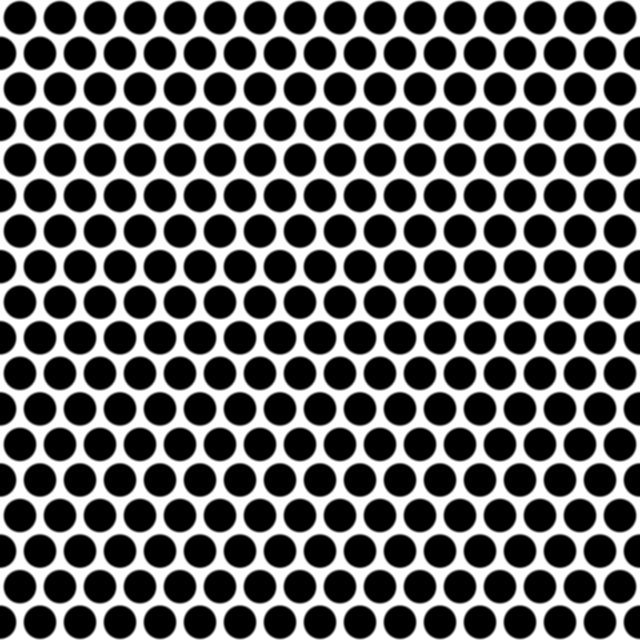
Write a Shadertoy shader that draws this pattern.

```glsl
// Staggered grid of soft-edged black dots on white, 16 across and 18 rows down.
// Each pixel measures its distance to the nearest dot centre of a hexagonal
// lattice, stretched slightly so that whole repeats fill the canvas and tile.

const vec2 REPEATS = vec2(16.0, 18.0);   // dots per row, rows (even, to tile)
const float ROW_HEIGHT = 0.8660254;      // hexagonal row pitch, in dot spacings
const float DOT_RADIUS = 0.406;          // in dot spacings
const float EDGE_SOFTNESS = 0.088;       // width of the blurred rim
const vec3 DOT_COLOUR = vec3(0.0);
const vec3 GROUND_COLOUR = vec3(1.0);

// Distance from a lattice position to the nearest dot centre in one row.
float rowDistance(vec2 p, float row) {
    float shift = 0.5 * mod(row, 2.0);   // odd rows move by half a spacing
    float dx = fract(p.x - shift + 0.5) - 0.5;
    float dy = (p.y - row - 0.5) * ROW_HEIGHT;
    return length(vec2(dx, dy));
}

// Nearest centre among the pixel's own row and the rows on either side.
float latticeDistance(vec2 p) {
    float nearest = 1.0;
    for (int i = -1; i <= 1; i++) {
        nearest = min(nearest, rowDistance(p, floor(p.y) + float(i)));
    }
    return nearest;
}

// 1 inside the dot, 0 outside, with a smooth rim of the given width.
float softDot(float dist, float radius, float rim) {
    return 1.0 - smoothstep(radius - 0.5 * rim, radius + 0.5 * rim, dist);
}

void mainImage(out vec4 fragColor, in vec2 fragCoord) {
    vec2 p = fragCoord / iResolution.xy * REPEATS;

    // The rim never gets thinner than a pixel and a half.
    float rim = max(EDGE_SOFTNESS, 1.5 * REPEATS.x / iResolution.x);
    float dot_mask = softDot(latticeDistance(p), DOT_RADIUS, rim);

    fragColor = vec4(mix(GROUND_COLOUR, DOT_COLOUR, dot_mask), 1.0);
}
```
